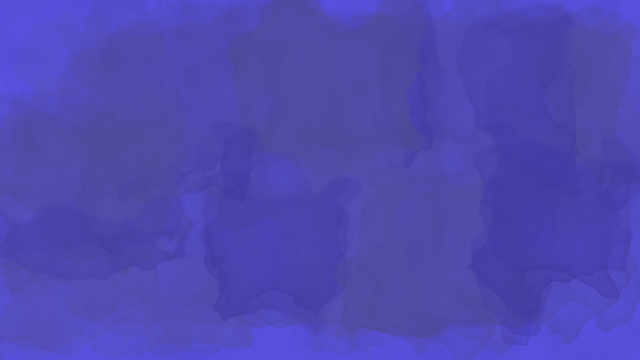
This background is drawn by a Shadertoy shader. Its source:

```glsl
// Layered watercolour washes in violet blue over a bright blue ground.
// Each wash is two shifted rounded boxes with strongly noise-bent outlines;
// pigment gathers toward crisp scalloped lower edges and fades out elsewhere.

#define GROUND vec3(0.34, 0.31, 0.85)
#define GREY   vec3(0.317, 0.293, 0.615)
#define VIOLET vec3(0.308, 0.283, 0.67)
#define DEEP   vec3(0.262, 0.232, 0.65)
#define PALE   vec3(0.333, 0.308, 0.68)
#define BEND 0.21
#define SCALLOPS 7.5
#define POOLING 0.65
#define RIM 0.05
#define MOTTLE 0.07
#define GRAIN 0.035
#define BLOTS 24

float hash(vec2 p) {
    vec3 q = fract(vec3(p.xyx) * 0.1031);
    q += dot(q, q.yzx + 33.33);
    return fract((q.x + q.y) * q.z);
}

float noise(vec2 p) {
    vec2 i = floor(p), f = fract(p);
    f = f * f * (3.0 - 2.0 * f);
    return mix(mix(hash(i), hash(i + vec2(1, 0)), f.x),
               mix(hash(i + vec2(0, 1)), hash(i + vec2(1, 1)), f.x), f.y);
}

float fbm(vec2 p) {
    float sum = 0.0, weight = 0.58;
    for (int i = 0; i < 4; i++) {
        sum += weight * noise(p);
        p = mat2(1.6, 1.2, -1.2, 1.6) * p + 7.3;
        weight *= 0.42;
    }
    return sum;
}

float roundedBox(vec2 p, vec2 halfSize, float radius) {
    vec2 q = abs(p) - halfSize + radius;
    return length(max(q, 0.0)) + min(max(q.x, q.y), 0.0) - radius;
}

// Lays one wash of pigment over the colour, as two ragged coats
void wash(inout vec3 col, vec2 p, vec2 centre, vec2 halfSize, vec3 tint, float alpha) {
    vec2 q = p - centre;
    float radius = min(halfSize.x, halfSize.y) * 0.25;
    if (roundedBox(q, halfSize, radius) > 0.18) return;
    float height = smoothstep(-0.5, 1.0, q.y / halfSize.y);
    for (int coat = 0; coat < 2; coat++) {
        float side = float(coat) * 2.0 - 1.0;
        vec2 seed = centre * 37.0 + halfSize * 91.0 + side * 17.0;
        vec2 bend = vec2(fbm(p * SCALLOPS + seed), fbm(p * SCALLOPS + seed.yx + 40.0)) - 0.48;
        vec2 shift = side * vec2(0.012, 0.014);
        float d = roundedBox(q + shift + bend * BEND, halfSize, radius);
        float patchy = noise(p * 4.0 + seed.yx);
        float fade = max(0.6 * height, smoothstep(0.5, 0.9, patchy));
        float soft = mix(0.0025, 0.022, fade);
        float cover = 1.0 - smoothstep(-soft, soft, d);
        float edge = exp(min(d, 0.0) * 32.0) * (1.0 - fade);
        float load = 0.5 + 0.3 * patchy + POOLING * edge;
        col = mix(col, tint, clamp(cover * alpha * load, 0.0, 1.0));
        float rim = cover * exp(-abs(d + 0.003) * 150.0) * (1.0 - fade);
        col *= 1.0 - RIM * rim * alpha;
    }
}

// Soft round light where the ground shows through
void glow(inout vec3 col, vec2 p, vec2 centre, float radius, float strength) {
    vec2 q = p - centre;
    col = mix(col, GROUND, strength * exp(-dot(q, q) / (radius * radius)));
}

void mainImage(out vec4 fragColor, in vec2 fragCoord) {
    vec2 p = fragCoord / iResolution.y;
    vec3 col = GROUND;

    // Broad thin washes
    wash(col, p, vec2(0.99, 0.54), vec2(0.76, 0.42), VIOLET, 0.42);
    wash(col, p, vec2(0.32, 0.16), vec2(0.34, 0.14), PALE, 0.35);
    wash(col, p, vec2(0.22, 0.46), vec2(0.24, 0.25), GREY, 0.30);
    wash(col, p, vec2(0.98, 0.54), vec2(0.66, 0.10), GREY, 0.45);

    // Scattered faint blots along three rows
    for (int i = 0; i < BLOTS; i++) {
        float n = float(i);
        float row = mod(n, 3.0);
        vec2 jitter = vec2(hash(vec2(n, 3.0)), hash(vec2(n, 8.0))) - 0.5;
        vec2 centre = vec2(0.1 + 1.6 * n / float(BLOTS), 0.17 + 0.32 * row) + jitter * 0.12;
        vec2 size = vec2(0.09, 0.1) + 0.05 * jitter.yx;
        wash(col, p, centre, size, mix(PALE, VIOLET, hash(vec2(n, 5.0))), 0.30);
    }

    // Upper row of large washes
    wash(col, p, vec2(0.486, 0.70), vec2(0.23, 0.20), VIOLET, 0.55);
    wash(col, p, vec2(0.36, 0.74), vec2(0.11, 0.15), GREY, 0.30);
    wash(col, p, vec2(1.36, 0.757), vec2(0.25, 0.21), VIOLET, 0.55);
    wash(col, p, vec2(1.648, 0.70), vec2(0.122, 0.20), GREY, 0.50);
    wash(col, p, vec2(1.463, 0.74), vec2(0.115, 0.20), DEEP, 0.40);
    wash(col, p, vec2(1.11, 0.75), vec2(0.06, 0.19), DEEP, 0.45);
    wash(col, p, vec2(0.92, 0.77), vec2(0.21, 0.20), GREY, 0.75);

    // Middle seam: pale strip and dark pools
    wash(col, p, vec2(0.98, 0.35), vec2(0.13, 0.24), PALE, 0.55);
    wash(col, p, vec2(0.655, 0.55), vec2(0.07, 0.08), DEEP, 0.45);
    wash(col, p, vec2(0.46, 0.54), vec2(0.12, 0.04), DEEP, 0.30);
    wash(col, p, vec2(1.47, 0.56), vec2(0.14, 0.055), DEEP, 0.45);
    wash(col, p, vec2(1.73, 0.53), vec2(0.06, 0.05), DEEP, 0.40);
    wash(col, p, vec2(0.25, 0.61), vec2(0.22, 0.08), GREY, 0.35);

    // Lower row of large washes
    wash(col, p, vec2(0.26, 0.46), vec2(0.24, 0.19), GREY, 0.40);
    wash(col, p, vec2(0.25, 0.33), vec2(0.26, 0.07), DEEP, 0.40);
    wash(col, p, vec2(0.764, 0.33), vec2(0.18, 0.20), DEEP, 0.45);
    wash(col, p, vec2(1.243, 0.30), vec2(0.23, 0.21), GREY, 0.55);
    wash(col, p, vec2(1.43, 0.30), vec2(0.075, 0.23), DEEP, 0.35);
    wash(col, p, vec2(1.544, 0.37), vec2(0.19, 0.17), DEEP, 0.50);

    glow(col, p, vec2(0.79, 0.51), 0.06, 0.45);
    glow(col, p, vec2(1.26, 0.55), 0.04, 0.35);

    // Pigment mottling, vertical streaks and paper grain
    float mottle = fbm(p * 13.0 + 5.0) + 0.5 * fbm(p * vec2(28.0, 4.0)) - 0.72;
    float paper = noise(p * 170.0) - 0.5;
    col *= 1.0 + MOTTLE * mottle + GRAIN * paper;
    fragColor = vec4(col, 1.0);
}
```
